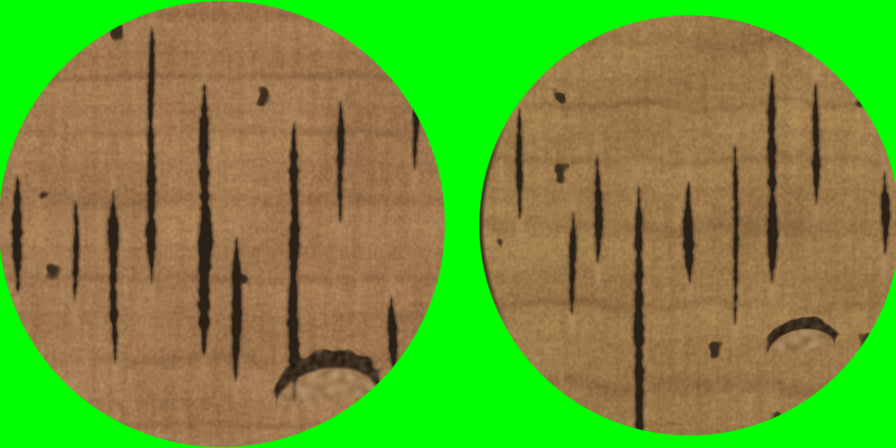
A WebGL 2 fragment shader for this texture:

```glsl
#version 300 es
precision highp float;

uniform vec2 u_resolution;
out vec4 fragColor;

vec2 hash2(vec2 p) {
    vec3 q = fract(p.xyx * vec3(0.1031, 0.1030, 0.0973));
    q += dot(q, q.yzx + 33.33);
    return fract((q.xx + q.yz) * q.zy);
}

float cornerDot(vec2 cell, vec2 f, vec2 corner) {
    return dot(hash2(cell + corner) * 2.0 - 1.0, f - corner);
}

float gradientNoise(vec2 p) {
    vec2 cell = floor(p), f = fract(p);
    vec2 u = f * f * f * (f * (f * 6.0 - 15.0) + 10.0);
    float low = mix(cornerDot(cell, f, vec2(0, 0)), cornerDot(cell, f, vec2(1, 0)), u.x);
    float high = mix(cornerDot(cell, f, vec2(0, 1)), cornerDot(cell, f, vec2(1, 1)), u.x);
    return mix(low, high, u.y);
}

// Wood tone: wavy growth rings, vertical rays and fine grain
vec3 woodColor(vec2 p, float isRight) {
    float wave = mix(0.012, 0.035, isRight) * gradientNoise(vec2(p.x * 9.0, p.y * 2.0 + 4.0))
               + 0.006 * gradientNoise(p * vec2(24.0, 5.0));
    float v = p.y + wave + isRight * 0.06;
    float phase = fract(v * 6.5 + 0.7 * gradientNoise(vec2(7.3, v * 4.0)));
    float strength = 0.65 + 0.8 * gradientNoise(p * vec2(5.0, 8.0) + 20.0);
    float line = smoothstep(0.13, 0.0, abs(phase - 0.5)) * strength;

    float tone = 0.53 + 0.22 * (0.5 - abs(phase - 0.25)) - 0.42 * line;
    tone += 0.40 * gradientNoise(p * vec2(3.0, 5.0) + 11.0);
    tone += 0.30 * gradientNoise(p * vec2(55.0, 5.0));
    tone += 0.32 * gradientNoise(p * vec2(38.0, 46.0) + 5.0);
    tone += 0.48 * gradientNoise(p * vec2(112.0, 98.0));
    vec3 wood = mix(vec3(0.53, 0.385, 0.25), vec3(0.69, 0.54, 0.355), tone);
    return wood * mix(vec3(1.01, 0.995, 1.02), vec3(0.98, 1.0, 0.95), isRight);
}

// Coverage of the vertical cracks: x = black core, y = brown fringe, z = pale tips
vec3 cracks(vec2 p) {
    vec3 cover = vec3(0.0);
    for (int i = 0; i < 20; i++) {
        float id = float(i);
        vec2 place = hash2(vec2(id, 3.0)), shape = hash2(vec2(id, 8.0));
        float x = (id + 0.2 + 0.6 * place.x) * 0.1
                + 0.008 * gradientNoise(vec2(id * 5.3, p.y * 5.0));
        float halfLength = mix(0.09, 0.36, shape.x);
        float inside = halfLength - abs(p.y - mix(0.2, 0.75, place.y));
        float swell = 0.85 + 0.9 * gradientNoise(vec2(id * 7.1 + 2.0, p.y * 9.0))
                    + 0.7 * gradientNoise(vec2(id * 3.7, p.y * 38.0));
        float width = mix(0.005, 0.012, shape.y) * max(swell, 0.25)
                    * smoothstep(-0.01, 0.09, inside);
        float d = abs(p.x - x) - width + 0.003 * gradientNoise(p * 70.0);
        float along = smoothstep(-0.005, 0.015, inside);
        cover.x = max(cover.x, smoothstep(0.003, -0.003, d) * along);
        cover.y = max(cover.y, smoothstep(0.009, -0.001, d) * along);
        float tip = smoothstep(-0.07, -0.02, inside) * smoothstep(0.02, -0.01, inside);
        cover.z = max(cover.z, smoothstep(0.014, 0.0, abs(p.x - x)) * tip);
    }
    return cover;
}

// Small dark pits, one per occupied cell
float pits(vec2 p) {
    vec2 cell = floor(p * 6.0), f = fract(p * 6.0) - 0.5;
    vec2 pick = hash2(cell + 41.0), shift = hash2(cell + 67.0) - 0.5;
    float d = length((f - shift * 0.5) * vec2(1.0, 0.8)) + 0.09 * gradientNoise(p * 45.0);
    return smoothstep(0.03, -0.03, d - mix(0.04, 0.10, pick.y)) * step(pick.x, 0.22);
}

void main() {
    vec2 p = gl_FragCoord.xy / u_resolution.y;
    float pixel = 1.0 / u_resolution.y;
    float isRight = step(1.03, p.x);

    // Two round samples
    vec2 q = p - mix(vec2(0.495, 0.5), vec2(1.539, 0.497), isRight);
    float disc = length(q) - mix(0.498, 0.469, isRight);

    vec3 color = woodColor(p, isRight);
    vec3 crack = cracks(p);
    color = mix(color, vec3(0.70, 0.56, 0.41), 0.45 * crack.z);
    color = mix(color, vec3(0.37, 0.28, 0.185), 0.8 * crack.y);
    color = mix(color, vec3(0.14, 0.11, 0.08), 0.92 * crack.x);
    color = mix(color, vec3(0.17, 0.13, 0.09), 0.85 * pits(p));

    // Arched scar with a dark crust over a gritty pale hollow
    vec2 k = (q - mix(vec2(0.235, -0.365), vec2(0.25, -0.26), isRight)) / mix(1.0, 0.65, isRight);
    k.y -= 0.12 * k.x;
    float rough = gradientNoise(p * 42.0);
    float outer = length(k * vec2(0.7, 1.0)) - 0.083 + 0.012 * rough;
    float inner = length((k + vec2(0.0, 0.04)) * vec2(0.7, 1.0)) - 0.083;
    float crust = smoothstep(0.005, -0.005, max(outer, -inner));
    float hollow = smoothstep(0.006, -0.01, max(inner, -k.y - 0.03));
    color = mix(color, vec3(0.60, 0.48, 0.34) + 0.35 * rough, 0.6 * hollow);
    color = mix(color, vec3(0.19, 0.145, 0.10) + 0.16 * gradientNoise(p * 65.0), 0.92 * crust);

    // Shaded rim on the left side of the right sample
    float rim = smoothstep(-0.014, -0.002, disc) * smoothstep(0.85, 1.0, -q.x / length(q));
    color = mix(color, vec3(0.20, 0.14, 0.10), 0.85 * rim * isRight);

    color = mix(color, vec3(0.0, 1.0, 0.0), smoothstep(-pixel, pixel, disc));
    fragColor = vec4(clamp(color, 0.0, 1.0), 1.0);
}
```
